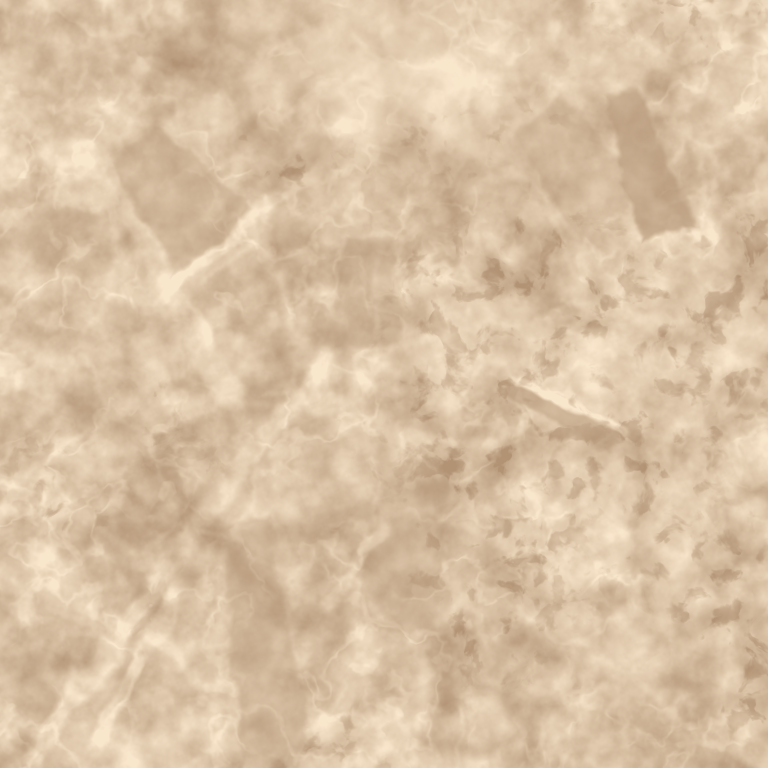
A WebGL 1 fragment shader for this texture:

```glsl
precision highp float;
uniform vec2 u_resolution;

const vec3 UMBER = vec3(0.75, 0.637, 0.52);
const vec3 CREAM = vec3(0.96, 0.885, 0.78);

float hash(vec2 p) {
  vec3 q = fract(vec3(p.xyx) * 0.1031);
  q += dot(q, q.yzx + 33.33);
  return fract((q.x + q.y) * q.z);
}

float noise(vec2 p) {
  vec2 i = floor(p), f = fract(p);
  f = f * f * (3.0 - 2.0 * f);
  return mix(mix(hash(i), hash(i + vec2(1.0, 0.0)), f.x),
             mix(hash(i + vec2(0.0, 1.0)), hash(i + 1.0), f.x), f.y);
}

// Layered noise, centred on zero
float fbm(vec2 p) {
  float sum = 0.0, amp = 0.5;
  for (int i = 0; i < 4; i++) {
    sum += amp * (noise(p) - 0.5);
    p = mat2(1.6, 1.2, -1.2, 1.6) * p + 7.3;
    amp *= 0.5;
  }
  return sum;
}

vec2 warp(vec2 p, float scale) {
  return vec2(fbm(p * scale + 3.1), fbm(p * scale + 41.7));
}

// Angular fragments: x = closeness to the border, y = random shade
vec2 fragments(vec2 p) {
  vec2 cell = floor(p);
  float nearest = 9.0, second = 9.0, shade = 0.0;
  for (int y = -1; y <= 1; y++) {
    for (int x = -1; x <= 1; x++) {
      vec2 id = cell + vec2(float(x), float(y));
      vec2 site = id + vec2(hash(id + 11.0), hash(id + 57.0));
      float d = length(site - p);
      if (d < nearest) {
        second = nearest;
        nearest = d;
        shade = hash(id + 91.0);
      } else {
        second = min(second, d);
      }
    }
  }
  return vec2(second - nearest, shade);
}

// Soft curling threads along the zero level of the noise
float threads(vec2 p, float width) {
  float line = 1.0 - smoothstep(0.0, width, abs(fbm(p)));
  return line * smoothstep(-0.12, 0.12, fbm(p * 0.6 + 23.0));
}

// Coordinates along (0 to 1) and across a segment
vec2 alongAcross(vec2 p, vec2 a, vec2 b) {
  vec2 axis = b - a;
  float len = length(axis);
  vec2 dir = axis / len;
  return vec2(dot(p - a, dir) / len, dot(p - a, vec2(-dir.y, dir.x)));
}

float vein(vec2 p, vec2 a, vec2 b, float width) {
  vec2 s = alongAcross(p, a, b);
  float body = 1.0 - smoothstep(width * 0.3, width, abs(s.y));
  float ends = smoothstep(-0.05, 0.08, s.x) * (1.0 - smoothstep(0.92, 1.05, s.x));
  return body * ends * (0.9 + 1.4 * fbm(p * 30.0));
}

float shard(vec2 p, vec2 a, vec2 b, float width) {
  vec2 s = alongAcross(p, a, b);
  float d = max(abs(s.y) - width * mix(0.65, 1.0, s.x),
                (abs(s.x - 0.5) - 0.5) * length(b - a));
  return 1.0 - smoothstep(-0.005, 0.005, d);
}

float glow(vec2 p, vec2 centre, vec2 radius) {
  vec2 q = (p - centre) / radius;
  return exp(-dot(q, q));
}

void main() {
  vec2 p = gl_FragCoord.xy / u_resolution.y;
  vec2 bent = p + 0.07 * warp(p, 7.0);
  vec2 rough = p + 0.03 * warp(p, 22.0);
  float milky = glow(p, vec2(0.52, 0.90), vec2(0.18, 0.13));

  // Broad clouds and angular fragments with pale seams
  vec2 frag = fragments(rough * 6.5 + 2.0);
  float tone = 0.43 + 0.5 * fbm(bent * 3.5);
  tone += 0.26 * (frag.y - 0.5) * smoothstep(0.0, 0.15, frag.x) * (1.0 - milky);
  tone += 0.10 * (1.0 - smoothstep(0.0, 0.1, frag.x));

  // Grainy mottling and curling threads
  float grain = 1.15 * fbm(rough * 19.0 + 5.0) + 0.95 * fbm(p * 36.0);
  grain += 0.16 * threads(rough * 9.0, 0.05) + 0.2 * threads(rough * 20.0 + 9.0, 0.07);

  // Brown pitting, denser at the right
  float pits = smoothstep(0.04, 0.2, fbm(rough * 44.0 + 31.0));
  grain -= 0.42 * pits * smoothstep(-0.08, 0.15,
           fbm(p * 5.0 + 13.0) + 0.3 * (p.x - 0.6) - 0.2 * max(p.y - 0.5, 0.0));

  // Smooth dark shards, calmer than the ground
  float dark = 0.42 * shard(rough, vec2(0.81, 0.88), vec2(0.87, 0.69), 0.034);
  dark += 0.36 * shard(rough, vec2(0.66, 0.495), vec2(0.80, 0.42), 0.018);
  dark += 0.20 * shard(rough, vec2(0.70, 0.85), vec2(0.80, 0.72), 0.06);
  dark += 0.22 * shard(rough, vec2(0.32, 0.32), vec2(0.36, 0.02), 0.045);
  dark += 0.18 * shard(rough, vec2(0.54, 0.40), vec2(0.52, 0.18), 0.06);
  dark += 0.22 * shard(rough, vec2(0.18, 0.81), vec2(0.28, 0.68), 0.065);
  dark += 0.22 * shard(rough, vec2(0.48, 0.69), vec2(0.47, 0.55), 0.05);
  dark = min(dark, 0.42);
  tone = mix(tone, 0.48, 1.6 * dark) - dark;
  tone += grain * (1.0 - 1.5 * dark) * (1.0 - 0.5 * milky);

  // Long pale veins
  float pale = vein(rough, vec2(0.04, 0.01), vec2(0.27, 0.335), 0.022);
  pale += vein(rough, vec2(0.26, 0.32), vec2(0.43, 0.54), 0.020);
  pale += 0.9 * vein(rough, vec2(0.12, 0.03), vec2(0.24, 0.24), 0.016);
  pale += 0.8 * vein(rough, vec2(0.21, 0.61), vec2(0.42, 0.79), 0.012);
  pale += 0.6 * vein(rough, vec2(0.11, 0.82), vec2(0.32, 0.45), 0.022);
  pale += vein(rough, vec2(0.66, 0.515), vec2(0.82, 0.43), 0.010);
  pale += 0.7 * vein(rough, vec2(0.42, 0.20), vec2(0.50, 0.32), 0.013);
  tone += 0.42 * min(pale, 1.0);

  // Milky patches
  tone += 0.14 * milky;
  tone += 0.34 * glow(rough, vec2(0.465, 0.88), vec2(0.04, 0.09));
  tone += 0.48 * glow(rough, vec2(0.60, 0.91), vec2(0.055, 0.07));

  gl_FragColor = vec4(mix(UMBER, CREAM, clamp(tone, -0.25, 1.08)), 1.0);
}
```
